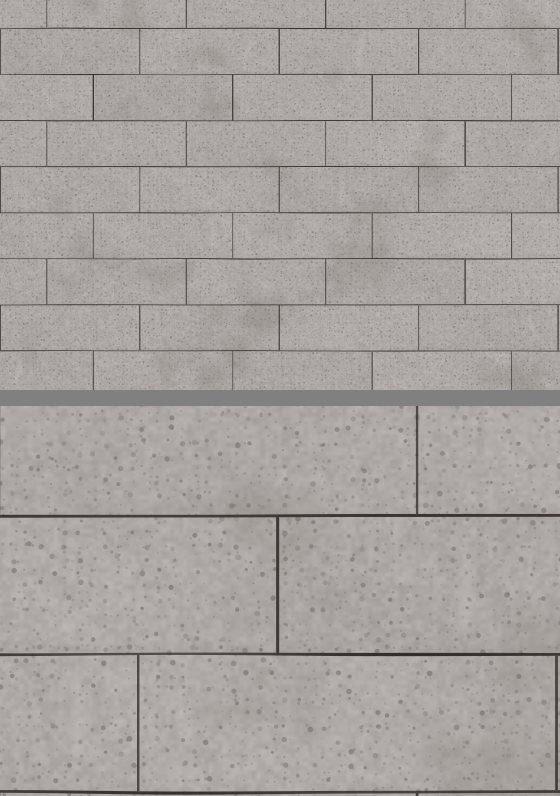
Top: the whole. Bottom: its middle third, enlarged.
Write a WebGL 1 fragment shader that draws this texture.

```glsl
precision highp float;

uniform vec2 u_resolution;

// Lengths are fractions of the canvas width
const vec2 BLOCK = vec2(0.249, 0.08225);
const vec2 ORIGIN = vec2(0.0006, -0.01234);
const float JOINT_WIDTH = 0.0018;

const vec3 STONE = vec3(0.682, 0.663, 0.651);
const vec3 STAIN = vec3(0.56, 0.53, 0.51);
const vec3 PORE = vec3(0.46, 0.44, 0.42);
const vec3 SCUFF = vec3(0.75, 0.735, 0.72);
const vec3 JOINT = vec3(0.20, 0.17, 0.16);

float hash(vec2 p) {
  return fract(sin(dot(p, vec2(127.1, 311.7))) * 43758.5);
}

float noise(vec2 p) {
  vec2 i = floor(p);
  vec2 f = fract(p);
  f = f * f * (3.0 - 2.0 * f);
  return mix(mix(hash(i), hash(i + vec2(1.0, 0.0)), f.x),
             mix(hash(i + vec2(0.0, 1.0)), hash(i + vec2(1.0)), f.x), f.y);
}

float fbm(vec2 p) {
  float sum = 0.0;
  float gain = 0.5;
  for (int i = 0; i < 4; i++) {
    sum += gain * noise(p);
    p = p * 2.03 + 17.3;
    gain *= 0.5;
  }
  return sum / 0.9375;
}

// Share of a pixel covered by a line at signed distance d
float lineCover(float d, float width, float pixel) {
  float lo = max(d - 0.5 * pixel, -0.5 * width);
  float hi = min(d + 0.5 * pixel, 0.5 * width);
  return clamp((hi - lo) / pixel, 0.0, 1.0);
}

// One randomly placed round pore per cell, present with the given chance
float pores(vec2 p, float cells, float chance, float pixel) {
  vec2 q = p * cells;
  vec2 id = floor(q);
  vec2 center = 0.25 + 0.5 * vec2(hash(id + 3.1), hash(id + 7.7));
  float radius = mix(0.10, 0.22, hash(id + 13.9));
  float soft = max(0.7 * pixel * cells, 0.04);
  float dotMask = 1.0 - smoothstep(radius - soft, radius + soft, length(fract(q) - center));
  return dotMask * step(1.0 - chance, hash(id + 21.3)) * mix(0.4, 1.0, hash(id + 5.3));
}

// Pale wandering streak on a few blocks; f runs 0 to 1 across the block
float scuff(vec2 f, vec2 id) {
  float bend = 0.12 * (noise(vec2(f.y * 3.0, hash(id) * 50.0)) - 0.5);
  float center = mix(0.15, 0.85, hash(id + 31.7)) + bend;
  float streak = 1.0 - smoothstep(0.0, 0.035, abs(f.x - center));
  float fade = smoothstep(0.05, 0.4, f.y) * (1.0 - smoothstep(0.6, 0.98, f.y));
  return streak * fade * step(0.76, hash(id + 9.4));
}

vec3 stoneColor(vec2 p, vec2 f, vec2 id, float pixel) {
  // Tone of each block, with a slight rise toward the upper right
  float tone = 0.022 * (hash(id + 41.3) - 0.5) + 0.012 * (p.x + p.y - 0.85);
  tone += 0.035 * (fbm(p * vec2(24.0, 18.0) + id * 5.7) - 0.5);

  // Fine sandy grain
  tone += 0.055 * (noise(p * 390.0) - 0.5) + 0.035 * (noise(p * 213.0 + 40.0) - 0.5);
  vec3 color = STONE + tone;

  // Soft stains and grime along the lower edge
  float cloud = smoothstep(0.60, 0.86, fbm(p * 11.0 + 4.6));
  float grime = (1.0 - smoothstep(0.0, 0.13, f.y)) * noise(vec2(p.x * 22.0, id.y * 7.0));
  color = mix(color, STAIN, 0.40 * cloud + 0.22 * grime);

  color = mix(color, SCUFF, 0.45 * scuff(f, id));
  color = mix(color, PORE, 0.65 * pores(p, 130.0, 0.45, pixel));
  return mix(color, PORE, 0.45 * pores(p + 0.37, 215.0, 0.35, pixel));
}

void main() {
  float pixel = 1.0 / u_resolution.x;
  vec2 p = gl_FragCoord.xy * pixel;

  // Running bond stepped by a third of a block per course
  vec2 grid = (p - ORIGIN) / BLOCK;
  float wobble = 0.014 * (noise(vec2(p.x * 9.0, floor(grid.y + 0.5) * 6.3)) - 0.5);
  grid.y += wobble;
  float course = floor(grid.y);
  grid.x -= mod(course + 2.0, 3.0) / 3.0;
  vec2 id = floor(grid);
  vec3 color = stoneColor(p, fract(grid), id, pixel);

  // Joints differ in width and depth of shadow
  vec2 nearest = floor(grid + 0.5);
  vec2 d = (grid - nearest) * BLOCK;
  float wearX = hash(vec2(nearest.x, course) + 2.3);
  float wearY = noise(vec2(p.x * 7.0, nearest.y * 4.7));
  float upright = lineCover(d.x, JOINT_WIDTH * mix(0.75, 1.2, wearX), pixel);
  float level = lineCover(d.y, JOINT_WIDTH * mix(0.7, 1.1, wearY), pixel);
  float joint = max(upright * mix(0.75, 1.0, wearX), level * mix(0.7, 1.0, wearY));
  color = mix(color, JOINT, joint);

  gl_FragColor = vec4(color, 1.0);
}
```
